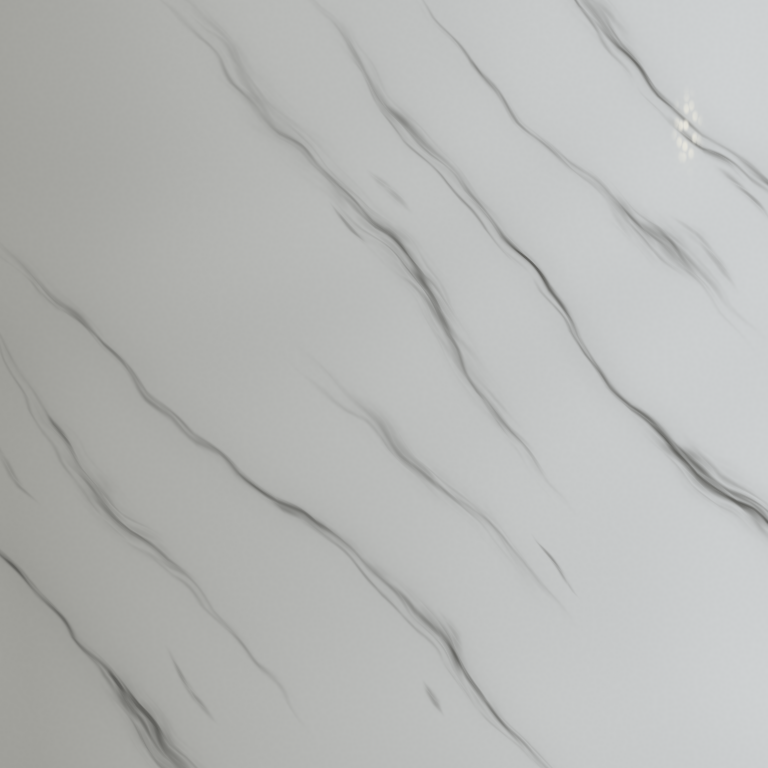
A Shadertoy shader for this texture:

```glsl
// Glossy pale grey marble slab with smoky, braided diagonal veins.
#define VEIN_DIR vec2(0.682, -0.731)
#define VEIN_COUNT 8
#define VEIN_SPACING 0.15
#define WISP_COUNT 16
#define SHADE_COLOR vec3(0.625, 0.625, 0.605)
#define LIGHT_COLOR vec3(0.805, 0.815, 0.818)
#define VEIN_COLOR vec3(0.350, 0.350, 0.335)
#define GLINT_COLOR vec3(0.930, 0.920, 0.880)
#define VEIN_DARKNESS 0.92

vec2 hash2(vec2 p) {
    vec3 h = fract(vec3(p.xyx) * vec3(0.1031, 0.1030, 0.0973));
    h += dot(h, h.yzx + 33.33);
    return fract((h.xx + h.yz) * h.zy);
}

// Distances to the nearest and second nearest cell point
vec2 cellular(vec2 p) {
    vec2 cell = floor(p), local = fract(p);
    vec2 nearest = vec2(8.0);
    for (int y = -1; y <= 1; y++)
    for (int x = -1; x <= 1; x++) {
        vec2 offset = vec2(x, y);
        float d = length(offset + hash2(cell + offset + 100.0) - local);
        nearest = d < nearest.x ? vec2(d, nearest.x) : vec2(nearest.x, min(nearest.y, d));
    }
    return nearest;
}

// Coordinates along (x) and across (y) the meandering veins
vec2 veinSpace(vec2 uv) {
    vec2 q = vec2(dot(uv, VEIN_DIR), dot(uv, vec2(-VEIN_DIR.y, VEIN_DIR.x)));
    vec2 s = q;
    q.y += 0.020 * sin(5.0 * s.x + 7.0 * s.y);
    q.y += 0.009 * sin(13.0 * s.x - 9.0 * s.y + 1.0);
    q.y += 0.003 * sin(31.0 * s.x + 17.0 * s.y);
    q.y += 0.0012 * sin(73.0 * s.x - 41.0 * s.y);
    q.y += 0.006 * (cellular(s * vec2(13.0, 38.0)).x - 0.5);
    return q;
}

float strand(float across, float width) {
    float r = across / width;
    return exp(-r * r);
}

// Long veins: dark core, split side strand, fibrous body and faint haze
float longVeins(vec2 q, float filament, float grain) {
    float ink = 0.0;
    for (int i = 0; i < VEIN_COUNT; i++) {
        float n = float(i);
        float rank = fract(n * 0.618);
        float strength = mix(1.0, 0.25, rank);
        float reach = mix(0.75, 0.2, rank);
        float middle = 0.2 * sin(2.4 * n + 1.6);
        float taper = 1.0 - smoothstep(0.4, 1.0, abs(q.x - middle) / reach);
        float swell = 0.5 + 0.5 * sin(6.5 * q.x + 2.3 * n + 1.5 * sin(4.0 * q.x + n));
        float fade = 0.65 + 0.35 * sin(11.0 * q.x + 4.1 * n + 2.0 * sin(7.0 * q.x));
        float width = mix(0.004, 0.017, swell * swell) * (0.4 + 0.6 * taper);

        float d = q.y - 0.2 - VEIN_SPACING * n - 0.09 * sin(1.9 * n + 3.0) * q.x;
        float core = strand(d - 0.3 * width * sin(17.0 * q.x + n), 0.0016 + 0.16 * width);
        float side = strand(d + 0.006 + 0.011 * sin(7.0 * q.x + 3.0 * n), 0.0022);
        float body = strand(d, width) * (0.12 + 0.6 * filament + 0.4 * grain);
        float haze = strand(d, 0.026);
        ink += strength * taper * (fade * (0.5 * core + 0.65 * body)
             + 0.4 * side * (1.0 - fade + 0.3 * grain) + 0.05 * haze);
    }
    return ink;
}

// Short detached flecks lying along the same direction
float wisps(vec2 q, float grain) {
    float ink = 0.0;
    for (int i = 0; i < WISP_COUNT; i++) {
        vec2 spot = hash2(vec2(float(i), 7.0));
        vec2 form = hash2(vec2(float(i), 19.0));
        vec2 d = q - vec2(spot.x - 0.5, mix(0.15, 1.3, spot.y));
        float taper = 1.0 - smoothstep(0.2, 1.0, abs(d.x) / mix(0.025, 0.09, form.x));
        float width = mix(0.0018, 0.006, form.y) * (0.4 + 0.6 * taper);
        ink += taper * strand(d.y + 0.08 * d.x, width) * mix(0.35, 0.12, form.y) * (0.4 + grain);
    }
    return ink;
}

void mainImage(out vec4 fragColor, in vec2 fragCoord) {
    vec2 uv = fragCoord / iResolution.y;

    // Soft light falling from the right, with cloudy mottling
    float light = clamp(uv.x + 0.10 * (uv.y - 0.5), 0.0, 1.0);
    light = 1.0 - pow(1.0 - light, 1.4);
    float cloud = sin(9.0 * uv.x + 4.0 * sin(5.0 * uv.y)) * sin(8.0 * uv.y + 3.0 * sin(4.0 * uv.x));
    vec3 color = mix(SHADE_COLOR, LIGHT_COLOR, light) + 0.006 * cloud;
    color += 0.008 * (cellular(uv * 150.0).x - 0.5);

    // Fibres shared by all veins
    vec2 q = veinSpace(uv);
    vec2 braid = cellular(q * vec2(7.0, 75.0));
    float filament = 1.0 - smoothstep(0.0, 0.35, braid.y - braid.x);
    float grain = 1.0 - smoothstep(0.15, 0.85, cellular(q * vec2(24.0, 170.0)).x);
    float ink = longVeins(q, filament, grain) + wisps(q, grain);
    color = mix(color, VEIN_COLOR, min(ink, VEIN_DARKNESS));

    // Broken lamp reflection on the polish
    float glow = 1.0 - smoothstep(0.2, 1.0, length((uv - vec2(0.895, 0.83)) / vec2(0.025, 0.065)));
    float flakes = 1.0 - smoothstep(0.15, 0.5, cellular(uv * vec2(90.0, 50.0)).x);
    color = mix(color, GLINT_COLOR, glow * (0.12 + 0.7 * flakes));

    fragColor = vec4(color, 1.0);
}
```
